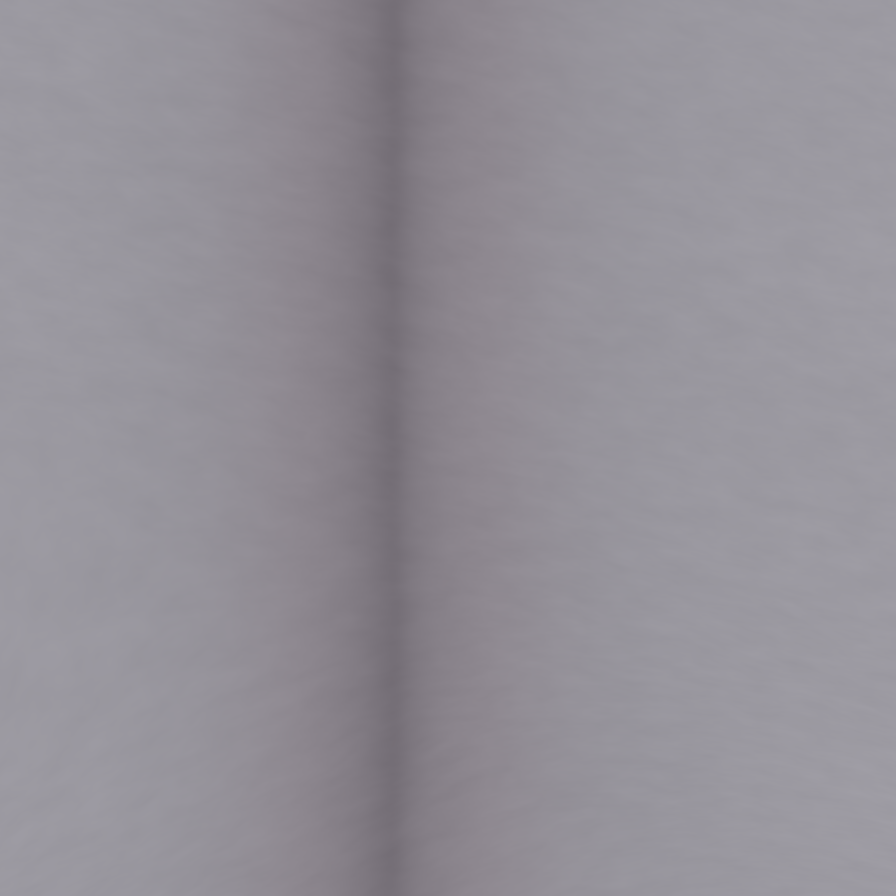
Write a WebGL 2 fragment shader that draws this texture.

```glsl
#version 300 es
precision highp float;

uniform vec2 u_resolution;
out vec4 fragColor;

vec2 hashGradient(vec2 cell) {
    vec3 q = fract(vec3(cell.xyx) * vec3(0.1031, 0.1030, 0.0973));
    q += dot(q, q.yzx + 33.33);
    float angle = 6.28318 * fract((q.x + q.y) * q.z);
    return vec2(cos(angle), sin(angle));
}

float gradientNoise(vec2 p) {
    vec2 i = floor(p), f = p - i;
    vec2 w = f * f * f * (f * (f * 6.0 - 15.0) + 10.0);
    float a = dot(hashGradient(i), f);
    float b = dot(hashGradient(i + vec2(1, 0)), f - vec2(1, 0));
    float c = dot(hashGradient(i + vec2(0, 1)), f - vec2(0, 1));
    float d = dot(hashGradient(i + vec2(1, 1)), f - vec2(1, 1));
    return mix(mix(a, b, w.x), mix(c, d, w.x), w.y);
}

// Stretched octaves whose grain leans differently across the cloth
float fibres(vec2 uv, float side) {
    float slope = mix(0.42, -0.18, smoothstep(0.05, 0.6, uv.y + 0.5 * max(side, 0.0)));
    vec2 p = vec2(uv.x, uv.y - side * slope);
    p += 0.006 * vec2(gradientNoise(uv * 14.0), gradientNoise(uv * 14.0 + 40.0));
    float sum = 0.0, weight = 0.5;
    vec2 frequency = vec2(15.0, 36.0);
    for (int k = 0; k < 4; k++) {
        sum += weight * gradientNoise(p * frequency + float(k) * 17.3);
        frequency *= 1.75;
        weight *= 0.72;
    }
    return sum;
}

void main() {
    vec2 uv = gl_FragCoord.xy / u_resolution;

    // Vertical crease, a little softer on its left
    float side = uv.x - 0.439 + 0.004 * gradientNoise(vec2(uv.y * 4.0, 3.5));
    float dist = sqrt(side * side + 0.00006);
    float fold = exp(-dist / 0.17);
    float core = exp(-dist / mix(0.042, 0.022, smoothstep(-0.02, 0.02, side)));

    // Broad shade, crease core and slow mottling
    float tone = 0.618 - 0.118 * fold - 0.062 * core;
    tone += 0.008 * gradientNoise(uv * vec2(3.0, 5.0) + 8.0);

    // Fine nap
    tone += 0.021 * fibres(uv, side);

    // Cool on the flat cloth, warmer within the fold
    vec3 tint = mix(vec3(0.0, -0.008, 0.022), vec3(0.003, -0.021, 0.010),
                    smoothstep(0.15, 0.6, fold));
    fragColor = vec4(tone + tint, 1.0);
}
```
